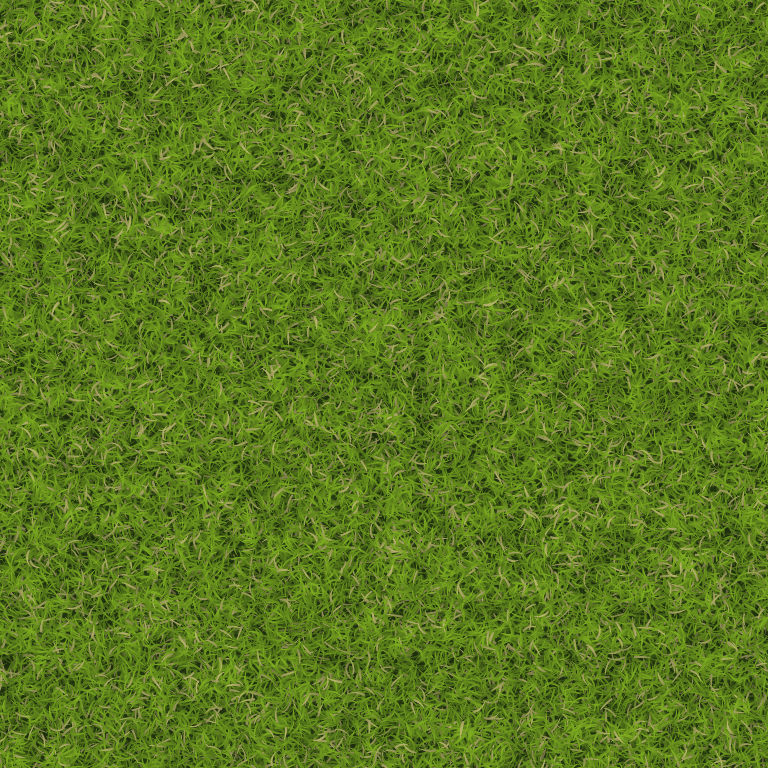
Reproduce this texture procedurally as a three.js fragment shader.

```glsl
varying vec2 vUv;

const float LAYERS = 14.0;
const float CELLS = 64.0;
const float HALF_LENGTH = 0.0112;
const float HALF_WIDTH = 0.0014;
const float EDGE = 0.0008;
const float STRAW_SHARE = 0.12;

const vec3 SOIL = vec3(0.13, 0.20, 0.06);
const vec3 SHADE_GREEN = vec3(0.12, 0.19, 0.06);
const vec3 LIT_GREEN = vec3(0.49, 0.67, 0.125);
const vec3 STRAW = vec3(0.68, 0.67, 0.40);

vec4 hash4(vec2 p) {
  vec4 q = fract(p.xyxy * vec4(0.1031, 0.1030, 0.0973, 0.1099));
  q += dot(q, q.wzxy + 33.33);
  return fract((q.xxyz + q.yzzw) * q.zywx);
}

float cornerSlope(vec2 corner, vec2 offset) {
  float angle = 6.2832 * hash4(corner).x;
  return dot(vec2(cos(angle), sin(angle)), offset);
}

float gradientNoise(vec2 p) {
  vec2 i = floor(p);
  vec2 f = p - i;
  vec2 u = f * f * f * (f * (f * 6.0 - 15.0) + 10.0);
  vec2 e = vec2(0.0, 1.0);
  float low = mix(cornerSlope(i, f), cornerSlope(i + e.yx, f - e.yx), u.x);
  float high = mix(cornerSlope(i + e, f - e), cornerSlope(i + e.yy, f - e.yy), u.x);
  return mix(low, high, u.y);
}

// Tapered, curved blade: x is coverage, y runs from root 0 to tip 1
vec2 bladeShape(vec2 p, float angle, float bend, float halfLength, float halfWidth) {
  float c = cos(angle);
  float s = sin(angle);
  vec2 q = vec2(c * p.x + s * p.y, c * p.y - s * p.x);
  float t = q.x / halfLength;
  float along = clamp(0.5 + 0.5 * t, 0.0, 1.0);
  float side = abs(q.y - bend * halfLength * (t * t - 0.4));
  float width = halfWidth * (1.0 - 0.8 * along * along);
  float body = 1.0 - smoothstep(width - EDGE, width + EDGE, side);
  float ends = 1.0 - smoothstep(halfLength - EDGE, halfLength + EDGE, abs(q.x));
  return vec2(body * ends, along);
}

vec3 bladeColor(float light, float strawPick) {
  vec3 green = mix(SHADE_GREEN, LIT_GREEN, light);
  vec3 straw = STRAW * mix(0.45, 1.05, light);
  return mix(green, straw, step(strawPick, STRAW_SHARE));
}

// One sheet of scattered blades laid over the colour below
vec3 addLayer(vec3 below, vec2 uv, float layer, float clump) {
  vec2 shift = layer * vec2(37.37, 17.71);
  vec2 p = uv * CELLS + shift;
  vec2 home = floor(p);
  float height = layer / LAYERS;
  vec3 color = below;
  for (int y = -1; y <= 1; y++) {
    for (int x = -1; x <= 1; x++) {
      vec2 cell = home + vec2(float(x), float(y));
      vec4 place = hash4(cell + 11.0 * layer);
      vec4 look = hash4(cell + vec2(211.0, 97.0) + 23.0 * layer);
      vec2 local = (p - cell - place.xy) / CELLS;
      float halfLength = HALF_LENGTH * mix(0.7, 1.0, look.x);
      float halfWidth = HALF_WIDTH * mix(0.8, 1.15, look.y) * (1.0 + 0.4 * clump);
      vec2 blade = bladeShape(local, 6.2832 * place.z, 0.7 * (place.w - 0.5),
                              halfLength, halfWidth);
      float light = 0.22 + 0.75 * height + 0.25 * (look.z - 0.5) + 0.25 * clump;
      light = clamp(light * mix(0.72, 1.08, blade.y), 0.0, 1.0);
      color = mix(color, bladeColor(light, look.w), blade.x);
    }
  }
  return color;
}

void main() {
  // Tufts and hollows
  float clump = gradientNoise(vUv * 32.0) + 0.4 * gradientNoise(vUv * 13.0 + 50.0);

  // Blades stacked from the dark base to the lit top
  vec3 color = SOIL * (1.0 + 0.3 * clump);
  for (int i = 1; i <= int(LAYERS); i++) {
    color = addLayer(color, vUv, float(i), clump);
  }
  gl_FragColor = vec4(color, 1.0);
}
```
